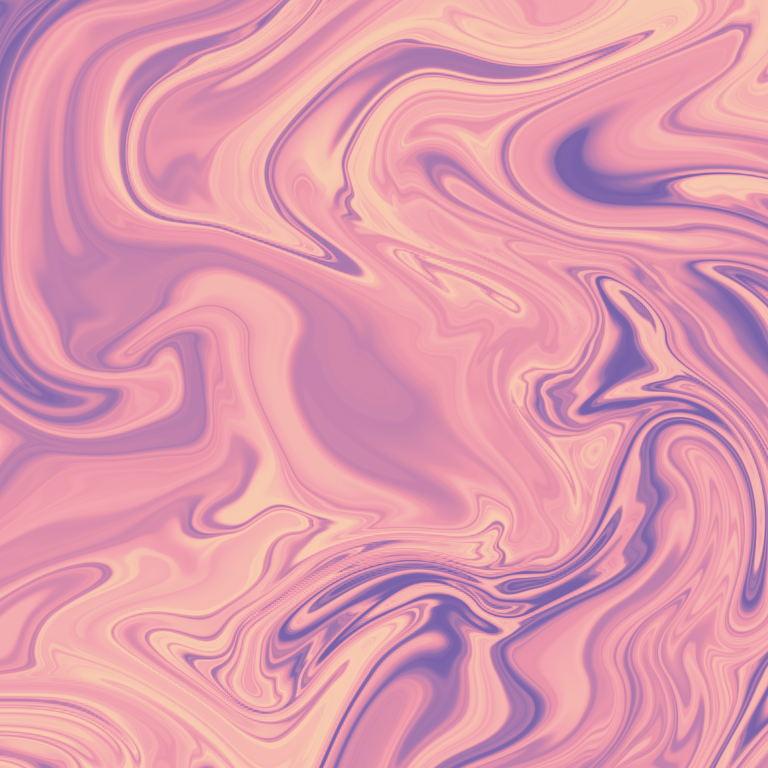
This background is drawn by a Shadertoy shader. Its source:

```glsl
#define FOLDS 9
#define FOLD_SCALE 2.3
#define FOLD_GROWTH 1.13
#define FOLD_STRENGTH 0.40
#define BAND_SCALE 7.0
#define BAND_OCTAVES 6
#define BAND_DECAY 0.80
#define POOL_SCALE 3.5
#define POOL_AMOUNT 0.7
#define CONTRAST 3.8
#define BIAS 0.03
#define SAMPLES 2

float hash(vec2 p) {
    return fract(sin(dot(p, vec2(127.1, 311.7))) * 43758.5453);
}

float noise(vec2 p) {
    vec2 cell = floor(p), f = p - cell;
    f = f * f * f * (f * (f * 6.0 - 15.0) + 10.0);
    float low = mix(hash(cell), hash(cell + vec2(1, 0)), f.x);
    float high = mix(hash(cell + vec2(0, 1)), hash(cell + vec2(1, 1)), f.x);
    return mix(low, high, f.y);
}

// Divergence-free flow along the contours of the noise
vec2 curl(vec2 p) {
    const float e = 0.02;
    float n = noise(p);
    return vec2(noise(p + vec2(0, e)) - n, n - noise(p + vec2(e, 0))) / e;
}

// Repeated stirring stretches and folds the paint
vec2 stir(vec2 p) {
    float scale = FOLD_SCALE;
    for (int i = 0; i < FOLDS; i++) {
        vec2 offset = vec2(17.3, 9.7) * float(i + 1);
        p += curl(p * scale + offset) * FOLD_STRENGTH / scale;
        scale *= FOLD_GROWTH;
    }
    return p;
}

// Layered bands: broad ones everywhere, thin ones gathered into streaked areas
float paintTone(vec2 uv) {
    vec2 p = stir(uv);
    float layer = dot(p, vec2(0.55, -0.75)) + 0.5 * noise(p * 2.0 + 31.0);
    float footprint = fwidth(layer);
    float streaked = mix(0.3, 1.5, smoothstep(0.25, 0.7, noise(p * 5.0 + 83.0)));
    float tone = POOL_AMOUNT * (noise(p * POOL_SCALE + 57.0) - 0.5) - BIAS;
    float frequency = BAND_SCALE, amplitude = 1.0;
    for (int i = 0; i < BAND_OCTAVES; i++) {
        float fade = 1.0 - smoothstep(0.5, 1.5, footprint * frequency);
        float band = noise(vec2(layer * frequency + 3.7, float(i) * 7.0 + 2.0));
        float share = i < 2 ? 1.0 : streaked;
        tone += amplitude * share * fade * (smoothstep(0.15, 0.85, band) - 0.5);
        frequency *= 1.9;
        amplitude *= BAND_DECAY;
    }
    return 1.0 / (1.0 + exp(-CONTRAST * tone));
}

// Violet through pink to cream, with stops spaced by area share
vec3 palette(float t) {
    vec3 colors[8] = vec3[8](
        vec3(0.47, 0.38, 0.66), vec3(0.63, 0.46, 0.68),
        vec3(0.75, 0.50, 0.68), vec3(0.84, 0.54, 0.67),
        vec3(0.93, 0.59, 0.67), vec3(0.95, 0.65, 0.69),
        vec3(0.96, 0.72, 0.69), vec3(0.97, 0.80, 0.69));
    float stops[8] = float[8](0.0, 0.05, 0.155, 0.325, 0.55, 0.765, 0.925, 1.0);
    vec3 color = colors[0];
    for (int i = 1; i < 8; i++) {
        float blend = (t - stops[i - 1]) / (stops[i] - stops[i - 1]);
        color = mix(color, colors[i], clamp(blend, 0.0, 1.0));
    }
    return color;
}

void mainImage(out vec4 fragColor, in vec2 fragCoord) {
    vec3 sum = vec3(0);
    for (int j = 0; j < SAMPLES; j++) {
        for (int i = 0; i < SAMPLES; i++) {
            vec2 jitter = (vec2(i, j) + 0.5) / float(SAMPLES) - 0.5;
            vec2 uv = (fragCoord + jitter) / iResolution.y;
            sum += palette(paintTone(uv));
        }
    }
    fragColor = vec4(sum / float(SAMPLES * SAMPLES), 1.0);
}
```
